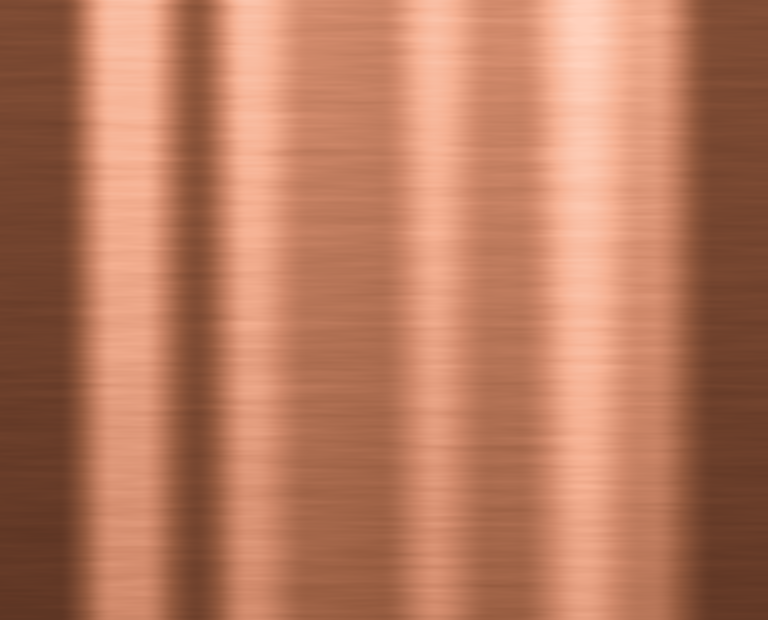
A WebGL 2 fragment shader for this texture:

```glsl
#version 300 es
precision highp float;

#define BASE_TONE 0.10
#define FALLOFF_DARK 0.19
#define FALLOFF_LIT 0.34
#define BRUSH_DEPTH 0.11
#define BRUSH_FREQ vec2(3.0, 58.0)
#define BRUSH_OCTAVES 4
#define SHADOW vec3(0.37, 0.21, 0.14)
#define UMBER vec3(0.59, 0.36, 0.25)
#define COPPER vec3(0.82, 0.54, 0.42)
#define GLOW vec3(0.96, 0.69, 0.57)
#define SHEEN vec3(1.0, 0.82, 0.74)

uniform vec2 u_resolution;
out vec4 fragColor;

// Reflection edges from left to right: centre, half width, change of tone
const vec3 EDGES[10] = vec3[10](
    vec3(0.112, 0.036, 0.76),
    vec3(0.220, 0.036, -0.65),
    vec3(0.289, 0.034, 0.66),
    vec3(0.366, 0.036, -0.32),
    vec3(0.450, 0.070, -0.05),
    vec3(0.531, 0.036, 0.37),
    vec3(0.602, 0.038, -0.32),
    vec3(0.716, 0.042, 0.45),
    vec3(0.798, 0.036, -0.29),
    vec3(0.890, 0.040, -0.59)
);

vec2 gradientAt(vec2 cell) {
    uvec2 q = uvec2(ivec2(cell)) * uvec2(73856093u, 19349663u);
    uint h = q.x ^ q.y;
    h = (h ^ (h >> 15)) * 2246822u;
    h = (h ^ (h >> 13)) * 3266489u;
    h ^= h >> 16;
    float angle = 6.28319 * float(h & 65535u) / 65536.0;
    return vec2(cos(angle), sin(angle));
}

float gradientNoise(vec2 p) {
    vec2 cell = floor(p);
    vec2 f = p - cell;
    vec2 w = f * f * f * (f * (f * 6.0 - 15.0) + 10.0);
    float a = dot(gradientAt(cell), f);
    float b = dot(gradientAt(cell + vec2(1, 0)), f - vec2(1, 0));
    float c = dot(gradientAt(cell + vec2(0, 1)), f - vec2(0, 1));
    float d = dot(gradientAt(cell + vec2(1, 1)), f - vec2(1, 1));
    return mix(mix(a, b, w.x), mix(c, d, w.x), w.y);
}

// Long horizontal scratches, finer with each octave
float brushedGrain(vec2 uv) {
    float sum = 0.0;
    float weight = 0.5;
    vec2 freq = BRUSH_FREQ;
    for (int i = 0; i < BRUSH_OCTAVES; i++) {
        sum += weight * gradientNoise(uv * freq + 17.3 * float(i + 1));
        freq *= vec2(1.8, 1.55);
        weight *= 0.8;
    }
    return sum;
}

// Running tone of the vertical reflections
float reflectionTone(float x) {
    float tone = BASE_TONE;
    for (int i = 0; i < EDGES.length(); i++) {
        vec3 e = EDGES[i];
        tone += e.z * smoothstep(e.x - e.y, e.x + e.y, x);
    }
    return tone;
}

vec3 metalColor(float tone) {
    vec3 color = mix(SHADOW, UMBER, clamp(tone / 0.35, 0.0, 1.0));
    color = mix(color, COPPER, clamp((tone - 0.35) / 0.35, 0.0, 1.0));
    color = mix(color, GLOW, clamp((tone - 0.70) / 0.22, 0.0, 1.0));
    return mix(color, SHEEN, clamp((tone - 0.92) / 0.25, 0.0, 1.0));
}

void main() {
    vec2 uv = gl_FragCoord.xy / u_resolution;

    // Light fades from top to bottom, most on the lit bands
    float tone = reflectionTone(uv.x);
    float falloff = mix(FALLOFF_DARK, FALLOFF_LIT, smoothstep(0.1, 0.6, tone));
    tone += (uv.y - 0.5) * falloff;

    // Scratches show a little less in the shadows
    tone += brushedGrain(uv) * BRUSH_DEPTH * mix(0.7, 1.0, smoothstep(0.1, 0.5, tone));

    fragColor = vec4(metalColor(tone), 1.0);
}
```
